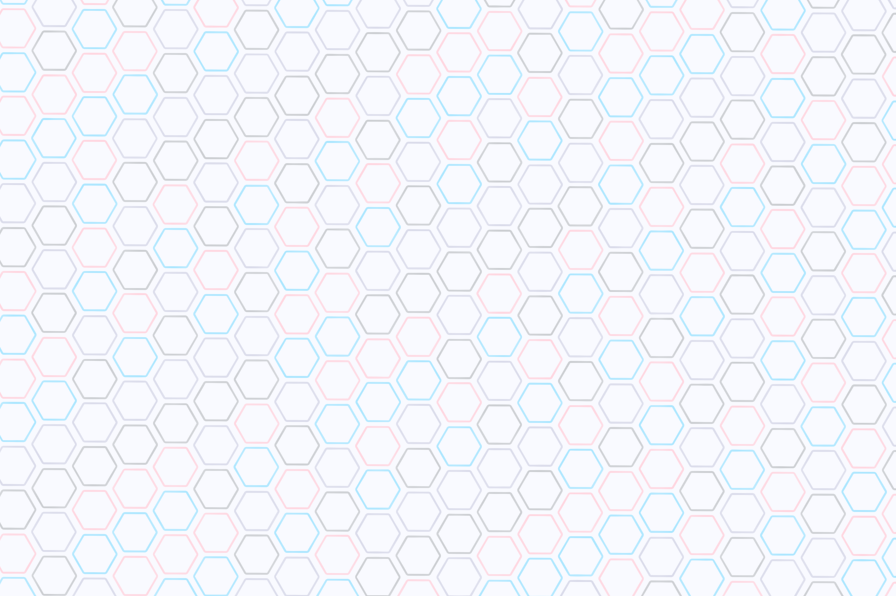
A WebGL 1 fragment shader for this pattern:

```glsl
precision highp float;

uniform vec2 u_resolution;

// Lengths are fractions of the canvas height
#define PITCH vec2(0.06794, 0.0734)
#define FIRST_CELL vec2(0.0228, 0.011)
#define ROW_TILT 0.005
#define APOTHEM 0.0321
#define CORNER_RADIUS 0.004
#define HALF_LINE 0.0016
#define JITTER 0.0009
#define WEAR 0.22
#define BRIGHT_PAIR_CHANCE 0.2

const vec3 PAPER = vec3(0.977, 0.981, 1.0);
const vec3 LAVENDER = vec3(0.85, 0.855, 0.915);
const vec3 GRAY = vec3(0.79, 0.80, 0.815);
const vec3 PINK = vec3(1.0, 0.835, 0.875);
const vec3 BLUE = vec3(0.66, 0.90, 1.0);

float hash(vec2 p) {
  p = fract(p * vec2(0.1031, 0.1137) + 0.37);
  p += dot(p, p.yx + 33.33);
  return fract((p.x + p.y) * p.x * 17.0);
}

float noise(vec2 p) {
  vec2 cell = floor(p);
  vec2 f = fract(p);
  f = f * f * (3.0 - 2.0 * f);
  float low = mix(hash(cell), hash(cell + vec2(1.0, 0.0)), f.x);
  float high = mix(hash(cell + vec2(0.0, 1.0)), hash(cell + 1.0), f.x);
  return mix(low, high, f.y);
}

// Signed distance to a hexagon with flat top and bottom
float hexagon(vec2 p, float apothem) {
  const vec2 SLANT = vec2(-0.866025, 0.5);
  p = abs(p);
  p -= 2.0 * min(dot(SLANT, p), 0.0) * SLANT;
  float halfSide = apothem * 0.57735;
  p -= vec2(clamp(p.x, -halfSide, halfSide), apothem);
  return length(p) * sign(p.y);
}

// Each column cycles through pairs: lavender-gray, pink-blue, lavender-gray
vec3 cellColor(float column, float row) {
  float isEven = 1.0 - mod(column, 2.0);
  float index = row + floor(column * 0.5) + 2.0 * isEven;
  float pair = floor(index * 0.5);
  float second = mod(index, 2.0);
  float bright = step(abs(mod(pair, 3.0) - 1.0), 0.5);
  bright = max(bright, step(hash(vec2(column, pair) + 5.0), BRIGHT_PAIR_CHANCE));
  return mix(mix(LAVENDER, GRAY, second), mix(PINK, BLUE, second), bright);
}

void main() {
  float pixel = 1.0 / u_resolution.y;
  vec2 uv = gl_FragCoord.xy * pixel;

  // Grid coordinates run right and down from the first cell
  vec2 p = vec2(uv.x, 1.0 - uv.y - ROW_TILT * uv.x) - FIRST_CELL;
  float nearestColumn = floor(p.x / PITCH.x + 0.5);
  float wear = noise(uv * 65.0);
  vec3 color = PAPER;

  // Neighbouring columns interlock, so three of them can reach this point
  for (int i = -1; i <= 1; i++) {
    float column = nearestColumn + float(i);
    float stagger = 0.5 * (1.0 - mod(column, 2.0));
    float row = floor(p.y / PITCH.y - stagger + 0.5);
    vec2 center = vec2(column, row + stagger) * PITCH;
    vec2 id = vec2(column, row);
    center += JITTER * (vec2(hash(id + 11.0), hash(id + 23.0)) - 0.5);

    float edge = abs(hexagon(p - center, APOTHEM - CORNER_RADIUS) - CORNER_RADIUS);
    float halfWidth = HALF_LINE * (0.9 + 0.2 * wear);
    float line = 1.0 - smoothstep(-0.8 * pixel, 0.8 * pixel, edge - halfWidth);
    float ink = 1.0 - WEAR * noise(uv * 38.0 + id * 3.0);
    color = mix(color, cellColor(column, row), line * ink);
  }

  gl_FragColor = vec4(color, 1.0);
}
```
